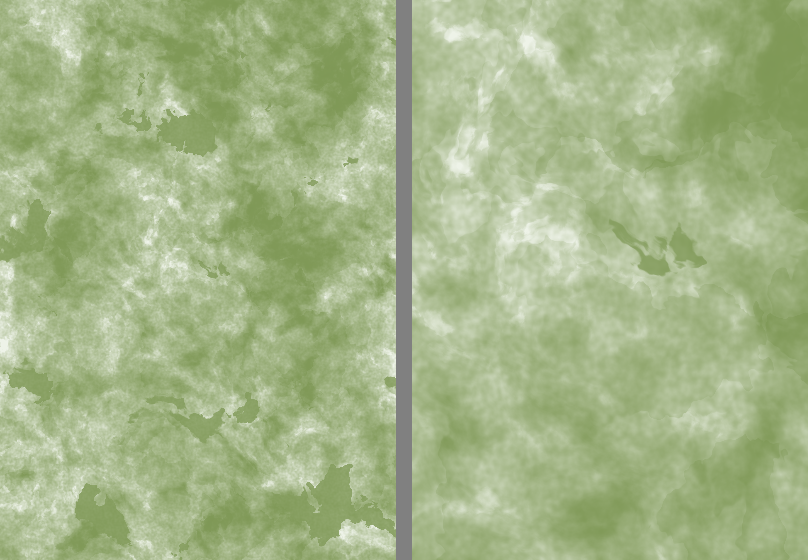
Left: the whole. Right: its middle third, enlarged.
Write a Shadertoy shader that draws this texture.

```glsl
// Mottled green watercolour wash with layered stains, dry-brush streaks and pale paper gaps.

vec2 gradientAt(vec2 cell) {
    vec3 h = fract(cell.xyx * vec3(0.1031, 0.1030, 0.0973));
    h += dot(h, h.yzx + 33.33);
    float angle = 6.2832 * fract((h.x + h.y) * h.z);
    return vec2(cos(angle), sin(angle));
}

float gradientNoise(vec2 p) {
    vec2 i = floor(p), f = p - i;
    vec2 u = f * f * f * (f * (f * 6.0 - 15.0) + 10.0);
    float a = dot(gradientAt(i), f);
    float b = dot(gradientAt(i + vec2(1, 0)), f - vec2(1, 0));
    float c = dot(gradientAt(i + vec2(0, 1)), f - vec2(0, 1));
    float d = dot(gradientAt(i + vec2(1, 1)), f - vec2(1, 1));
    return mix(mix(a, b, u.x), mix(c, d, u.x), u.y);
}

float fbm(vec2 p) {
    float sum = 0.0, amplitude = 1.0;
    for (int i = 0; i < 6; i++) {
        sum += amplitude * gradientNoise(p);
        p = mat2(1.6, 1.2, -1.2, 1.6) * p + 17.3;
        amplitude *= 0.54;
    }
    return sum;
}

void mainImage(out vec4 fragColor, in vec2 fragCoord) {
    vec2 p = fragCoord / iResolution.y;
    float width = iResolution.x / iResolution.y;
    vec2 warp = vec2(fbm(p * 6.0 + 3.1), fbm(p * 6.0 + 41.7));
    vec2 q = p + 0.03 * warp;

    // Soft clouds of pigment, heavier towards the upper right
    float tone = 0.50 + 0.50 * fbm(q * 5.0 + 8.0) + 0.34 * fbm(q * 14.0 + 60.0);
    vec2 corner = p - vec2(0.8 * width, 0.87);
    tone -= 0.20 * exp(-18.0 * dot(corner, corner));

    // Overlapping washes whose edges run from crisp to faded
    for (int i = 0; i < 4; i++) {
        vec2 offset = vec2(23.7, 51.3) * float(i + 1);
        float shape = fbm(q * (4.0 + float(i)) + offset) - 0.1;
        float fade = smoothstep(-0.1, 0.3, gradientNoise(p * 5.0 - offset));
        tone -= 0.11 * smoothstep(0.0, mix(0.012, 0.3, fade), shape);
    }

    // Diagonal brush marks and faint vertical dry drags, each in patches
    vec2 along = mat2(0.82, 0.57, -0.57, 0.82) * q;
    float brushed = smoothstep(-0.1, 0.3, gradientNoise(p * 5.0 + 90.0));
    tone += 0.24 * brushed * fbm(along * vec2(16.0, 42.0));
    float dragged = smoothstep(0.1, 0.45, gradientNoise(p * vec2(6.0, 3.0) + 31.0));
    tone += 0.16 * dragged * fbm(p * vec2(65.0, 16.0) + warp);

    // Small blotches and speckle
    tone += 0.17 * fbm(p * 48.0 + 24.0);

    // Bare paper along the sides and crisp flecks in the thin areas
    float side = min(p.x, width - p.x) + 0.06 * warp.x;
    float middle = smoothstep(0.28, 0.05, abs(p.y - 0.42));
    tone += 0.32 * middle * smoothstep(0.035, 0.0, side);
    float fleck = smoothstep(0.08, 0.32, fbm(q * 38.0 + 12.0));
    tone += 0.26 * fleck * smoothstep(0.38, 0.75, tone);

    // Dense, nearly flat pools with lobed rims and scratched tails
    float pool = fbm(p * 6.0 + 0.3 * warp + vec2(71.0, 19.0)) - 0.37;
    float tail = smoothstep(0.0, 0.3, gradientNoise(p * 6.0 + 7.0));
    pool += 0.22 * tail * fbm(along * vec2(18.0, 75.0) + 5.0);
    float poolMask = smoothstep(0.0, mix(0.012, 0.12, tail), pool);
    tone = mix(tone, 0.04, 0.85 * poolMask);

    // Paper grain, strongest where the paint is thin
    float grain = gradientNoise(p * 230.0) + 0.7 * gradientNoise(p * 120.0 + 5.0);
    tone += grain * mix(0.06, 0.20, smoothstep(0.1, 0.7, tone));

    tone = min(0.5 * (tone + sqrt(tone * tone + 0.008)), 1.15);
    vec3 denseGreen = vec3(0.495, 0.595, 0.335);
    vec3 paleGreen = vec3(0.875, 0.905, 0.835);
    fragColor = vec4(mix(denseGreen, paleGreen, tone), 1.0);
}
```
